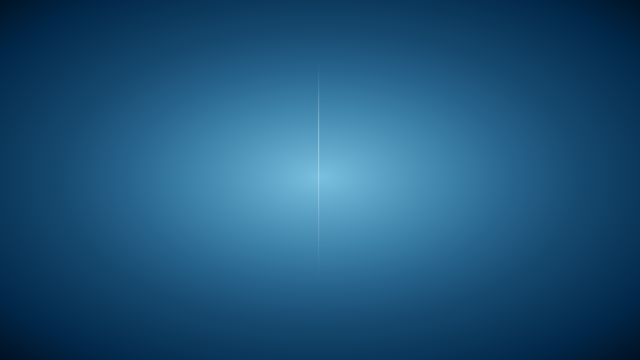
Give the GLSL for this background, as a Shadertoy shader.

```glsl
// A blue elliptical glow fading to dark corners, crossed by a thin pale line.
// Evenly spaced colour stops are blended along the elliptical radius;
// the line is an antialiased vertical strip with faded ends.

#define GLOW_CENTER vec2(0.5, 0.507)
#define LINE_X 0.498
#define LINE_WIDTH 0.0013
#define LINE_BOTTOM 0.2
#define LINE_PEAK 0.6
#define LINE_TOP 0.85
#define LINE_OPACITY 0.45

const int STOPS = 8;
const vec3 GLOW[STOPS] = vec3[STOPS](
    vec3(0.48, 0.75, 0.87),
    vec3(0.35, 0.63, 0.77),
    vec3(0.24, 0.51, 0.66),
    vec3(0.15, 0.39, 0.55),
    vec3(0.09, 0.29, 0.44),
    vec3(0.04, 0.22, 0.36),
    vec3(0.005, 0.15, 0.28),
    vec3(0.0, 0.07, 0.14));

// Colour at a radius of 0 (centre) to 1 (corners)
vec3 glowColor(float radius) {
    float position = clamp(radius, 0.0, 1.0) * float(STOPS - 1);
    int index = min(int(position), STOPS - 2);
    return mix(GLOW[index], GLOW[index + 1], position - float(index));
}

// Share of the pixel covered by the vertical strip
float stripCoverage(float x, float pixel) {
    float left = max(x - 0.5 * pixel, LINE_X - 0.5 * LINE_WIDTH);
    float right = min(x + 0.5 * pixel, LINE_X + 0.5 * LINE_WIDTH);
    return max(right - left, 0.0) / pixel;
}

void mainImage(out vec4 fragColor, in vec2 fragCoord) {
    vec2 uv = fragCoord / iResolution.xy;

    // Elliptical glow, stretched to the canvas shape
    float radius = length(uv - GLOW_CENTER) * sqrt(2.0);
    vec3 color = glowColor(radius);

    // Pale line, strongest at its peak
    float fade = smoothstep(LINE_BOTTOM, LINE_PEAK, uv.y)
               * (1.0 - smoothstep(LINE_PEAK, LINE_TOP, uv.y));
    float strip = stripCoverage(uv.x, 1.0 / iResolution.x);
    color = mix(color, vec3(1.0), LINE_OPACITY * fade * strip);

    fragColor = vec4(color, 1.0);
}
```
